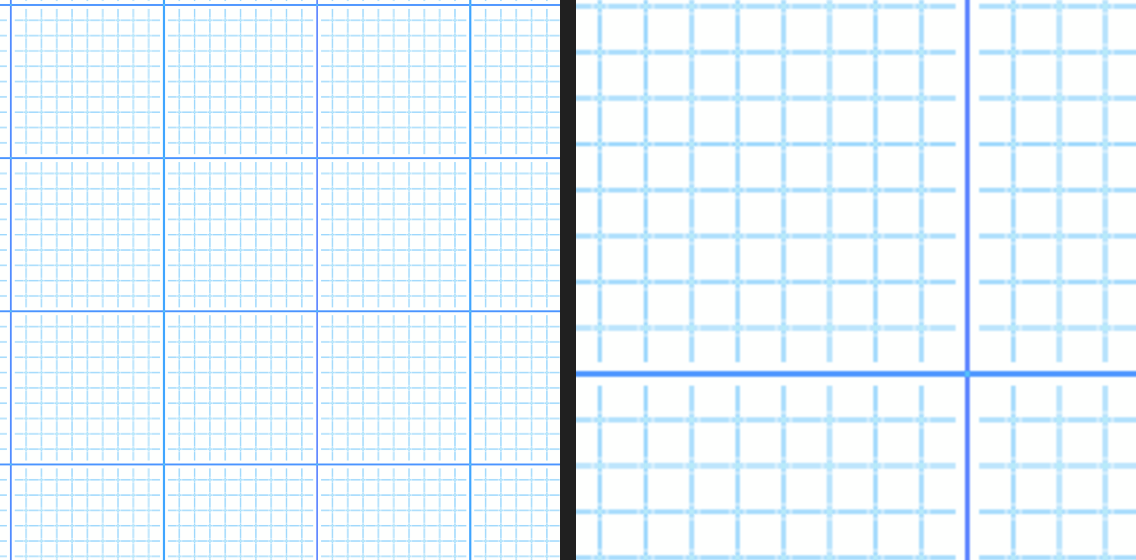
Left, the full canvas; right, a detail of the centre.
A WebGL 1 fragment shader for this pattern:

```glsl
precision highp float;
// Blue graph paper: strong major rules, each block split into ten by pale minor rules.
// Minor rules stop short of the majors and thin out beside crossings;
// layered sines vary their softness, and the major rules vary in weight and hue.

#define PERIOD 0.2735
#define ORIGIN vec2(0.0193, 0.1706)
#define DIVISIONS 10.0
#define MAJOR_GAP 0.0070
#define RULE_BLUR 0.0011
#define NICK_OFFSET 0.0043
#define NICK_DEPTH 0.40
#define PAPER vec3(0.995, 1.0, 0.995)
#define SHARP_INK vec3(0.60, 0.84, 0.99)
#define SOFT_INK vec3(0.77, 0.91, 0.99)
#define CROSS_INK vec3(0.72, 0.92, 0.98)

uniform vec2 u_resolution;

// Coverage of a rule at distance d from its centre, per axis.
vec2 rule(vec2 d, vec2 halfWidth, float blur) {
  return 1.0 - smoothstep(halfWidth - blur, halfWidth + blur, d);
}

// Softness of each minor rule: 0 is crisp, 1 is wide and pale.
vec2 ruleSoftness(vec2 index) {
  vec2 block = floor(index / DIVISIONS);
  vec2 byBlock = vec2(0.22, 0.08) * cos(3.14159 * block);
  vec2 byLine = 0.25 * sin(index * 2.3 + vec2(0.6, 2.1))
              + 0.20 * sin(index * 0.73 + vec2(1.9, 0.4));
  return clamp(0.5 + byBlock + byLine, 0.0, 1.0);
}

void main() {
  vec2 uv = gl_FragCoord.xy / u_resolution;
  float pixel = 1.0 / min(u_resolution.x, u_resolution.y);
  float blur = max(RULE_BLUR, 0.55 * pixel);

  // Nearest rules and their distances in canvas units.
  vec2 grid = (uv - ORIGIN) / PERIOD;
  vec2 majorIndex = floor(grid + 0.5);
  vec2 minorIndex = floor(grid * DIVISIONS + 0.5);
  vec2 majorDist = abs(grid - majorIndex) * PERIOD;
  vec2 minorDist = abs(grid - minorIndex / DIVISIONS) * PERIOD;

  // Minor rules, leaving out those that fall on a major rule.
  vec2 isMinor = step(0.5, abs(minorIndex - majorIndex * DIVISIONS));
  vec2 softness = ruleSoftness(minorIndex);
  vec2 minor = isMinor * rule(minorDist, mix(vec2(0.0012), vec2(0.0019), softness), blur);

  // Gaps beside majors and weak spots beside crossings act along each rule.
  vec2 open = smoothstep(MAJOR_GAP - blur, MAJOR_GAP + blur, majorDist);
  vec2 nick = isMinor * (1.0 - smoothstep(0.0, 0.0022, abs(minorDist - NICK_OFFSET)));
  minor *= open.yx * (1.0 - NICK_DEPTH * nick.yx);

  vec3 columnInk = mix(SHARP_INK, SOFT_INK, softness.x);
  vec3 rowInk = mix(SHARP_INK, SOFT_INK, softness.y);
  vec3 color = min(mix(PAPER, columnInk, minor.x), mix(PAPER, rowInk, minor.y));
  color = mix(color, CROSS_INK, minor.x * minor.y);

  // Major rules: columns drift from thin violet-blue to thick sky blue.
  float columnWeight = 0.5 - 0.5 * cos(3.7 * majorIndex.x - 1.117);
  vec2 weight = vec2(columnWeight, 0.5);
  vec2 major = rule(majorDist, mix(vec2(0.0014), vec2(0.0020), weight), blur);
  vec3 violetInk = vec3(0.34, 0.50, 1.0);
  vec3 skyInk = vec3(0.24, 0.66, 1.0);
  color = mix(color, mix(violetInk, skyInk, weight.x), major.x);
  color = mix(color, mix(violetInk, skyInk, weight.y), major.y);
  color = mix(color, vec3(0.33, 0.76, 0.98), major.x * major.y);

  gl_FragColor = vec4(color, 1.0);
}
```
